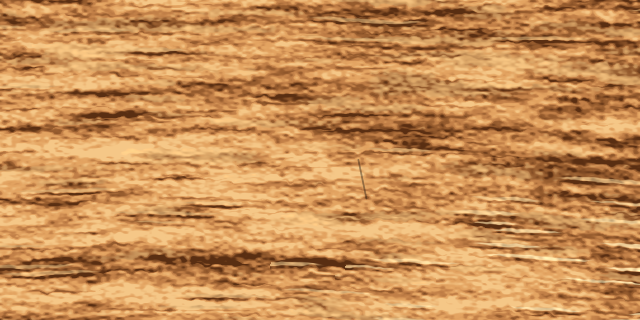
This texture is drawn by a Shadertoy shader. Its source:

```glsl
// Warm brown wood surface with rough horizontal grain, dark pores and pale fibres.
#define BAND_AMOUNT 0.75
#define STREAK_AMOUNT 1.1
#define FIBRE_AMOUNT 0.95
#define SPECKLE_AMOUNT 1.25
#define DARK_DENSITY 0.42
#define DARK_DEPTH 1.5
#define PALE_DENSITY 0.16
#define RAGGEDNESS 0.006
#define FAN_SLOPE 0.035

const vec3 DEEP_BROWN = vec3(0.35, 0.18, 0.07);
const vec3 BROWN = vec3(0.59, 0.36, 0.18);
const vec3 CARAMEL = vec3(0.76, 0.50, 0.28);
const vec3 HONEY = vec3(0.89, 0.64, 0.38);
const vec3 STRAW = vec3(0.96, 0.78, 0.53);
const vec3 KHAKI = vec3(0.78, 0.61, 0.39);
const vec3 CREAM = vec3(0.97, 0.86, 0.65);

float hash(vec2 p) {
    vec3 q = fract(vec3(p.xyx) * 0.1031);
    q += dot(q, q.yzx + 33.33);
    return fract((q.x + q.y) * q.z);
}

// Smooth value noise from -1 to 1
float noise(vec2 p) {
    vec2 i = floor(p), f = fract(p);
    f = f * f * (3.0 - 2.0 * f);
    float low = mix(hash(i), hash(i + vec2(1, 0)), f.x);
    float high = mix(hash(i + vec2(0, 1)), hash(i + vec2(1, 1)), f.x);
    return 2.0 * mix(low, high, f.y) - 1.0;
}

// Two octaves stretched along the grain
float grain(vec2 p, vec2 freq) {
    return 0.8 * noise(p * freq) + 0.6 * noise(p * freq * 1.8 + 37.7);
}

// Scattered tapered streaks, one candidate per cell
float streaks(vec2 p, vec2 cell, float thickness, float soft, float density, float seed) {
    vec2 home = floor(p / cell);
    float cover = 0.0;
    for (int y = -1; y <= 1; y++) {
        for (int x = -1; x <= 1; x++) {
            vec2 id = home + vec2(x, y);
            vec2 key = id + seed;
            vec2 centre = (id + vec2(hash(key + 11.3), hash(key + 27.1))) * cell;
            float size = hash(key + 43.9);
            float u = (p.x - centre.x) / (cell.x * mix(0.25, 0.7, size));
            float width = thickness * mix(0.5, 1.0, hash(key + 61.7)) * (1.0 - u * u);
            float d = abs(p.y - centre.y) - width;
            float mask = 1.0 - smoothstep(-soft, soft, d);
            mask *= 1.0 - smoothstep(0.7, 1.0, abs(u));
            cover = max(cover, mask * step(hash(key + 83.2), density));
        }
    }
    return cover;
}

// Colour ramp over a tone centred on zero
vec3 woodColour(float tone) {
    vec3 c = mix(DEEP_BROWN, BROWN, smoothstep(-1.9, -0.95, tone));
    c = mix(c, CARAMEL, smoothstep(-0.95, -0.25, tone));
    c = mix(c, HONEY, smoothstep(-0.25, 0.5, tone));
    return mix(c, STRAW, smoothstep(0.5, 1.6, tone));
}

void mainImage(out vec4 fragColor, in vec2 fragCoord) {
    vec2 p = fragCoord / iResolution.y;
    float pixel = 1.0 / iResolution.y;

    // Grain direction: fans downward at the lower right, with a gentle wave
    float bend = max(p.x - 0.6, 0.0);
    vec2 q = p;
    q.y += FAN_SLOPE * bend * bend * (1.0 - p.y);
    q.y += 0.010 * noise(p * vec2(2.3, 3.0) + 5.0);
    vec2 rough = q;
    rough.y += RAGGEDNESS * noise(p * vec2(34.0, 60.0));
    rough.y += 0.5 * RAGGEDNESS * noise(p * vec2(75.0, 110.0) + 19.0);

    // Layered tone, from broad bands to fine speckle
    float speckle = noise(q * vec2(68.0, 125.0) + 7.0);
    float relief = noise(q * vec2(48.0, 95.0)) - noise((q + vec2(0.004, 0.006)) * vec2(48.0, 95.0));
    float tone = 0.12;
    tone += BAND_AMOUNT * noise(rough * vec2(1.3, 11.0) + 3.0);
    tone += STREAK_AMOUNT * grain(rough, vec2(3.2, 27.0));
    tone += FIBRE_AMOUNT * noise(rough * vec2(10.0, 85.0) + 51.0);
    tone += SPECKLE_AMOUNT * (0.6 * speckle + 0.5 * relief);

    // Dark pores
    float dark = streaks(rough, vec2(0.50, 0.058), 0.010, 0.006, DARK_DENSITY, 100.0);
    dark = max(dark, 0.8 * streaks(rough, vec2(0.23, 0.034), 0.006, 0.004, DARK_DENSITY, 200.0));
    tone -= DARK_DEPTH * dark * (0.85 + 0.3 * speckle);

    // Pale fibres gather at the lower right, each with a shadow below
    float corner = smoothstep(0.5, 1.8, p.x) * smoothstep(0.60, 0.15, p.y);
    vec2 fibre = mix(q, rough, 0.45);
    vec2 paleCell = vec2(0.30, 0.040);
    float density = PALE_DENSITY + 0.34 * corner;
    float soft = max(0.0025, 0.7 * pixel);
    float pale = streaks(fibre, paleCell, 0.0065, soft, density, 300.0);
    float shadow = streaks(fibre + vec2(0.0, 0.010), paleCell, 0.006, 0.004, density, 300.0);
    tone -= 1.2 * shadow * (1.0 - pale);

    vec3 colour = woodColour(tone);

    // Dull khaki patches along the grain
    float dull = smoothstep(0.25, 0.65, noise(rough * vec2(4.0, 42.0) + 71.0) + 0.25 * speckle);
    colour = mix(colour, KHAKI * (1.0 + 0.14 * tone), 0.6 * dull * smoothstep(-1.2, 0.0, tone));
    vec3 paleColour = mix(mix(KHAKI, STRAW, 0.55), CREAM, corner) * (1.0 + 0.12 * speckle + 0.1 * relief);
    colour = mix(colour, paleColour, pale * mix(0.7, 0.92, corner));

    // Short hairline scratch across the grain
    float along = clamp((0.50 - p.y) / 0.12, 0.0, 1.0);
    float hair = length(p - vec2(1.12 + 0.025 * along, 0.50 - 0.12 * along));
    colour *= 1.0 - 0.35 * (1.0 - smoothstep(0.001, 0.001 + 1.2 * pixel, hair));

    fragColor = vec4(clamp(colour, 0.0, 1.0), 1.0);
}
```
